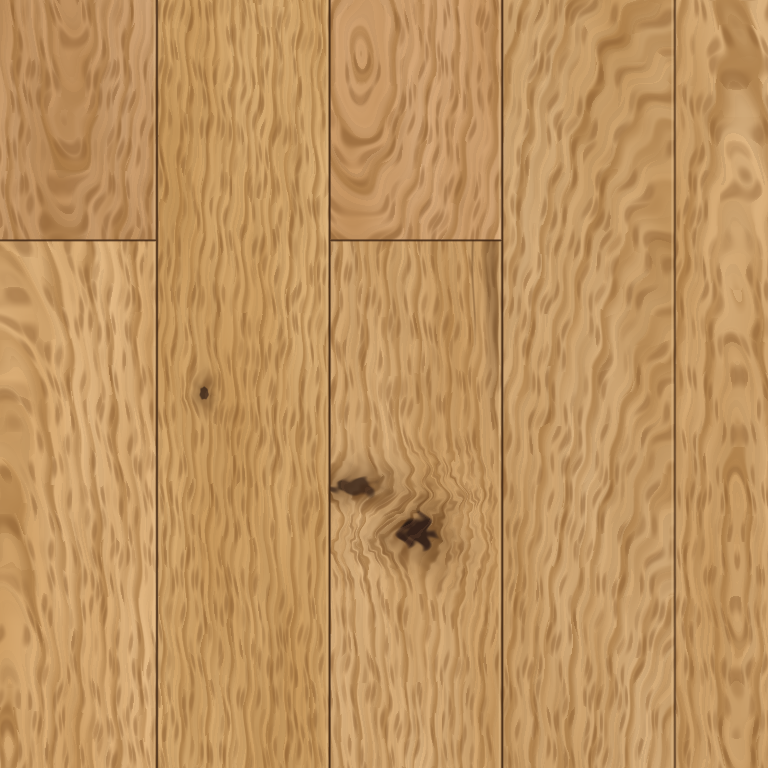
Write a Shadertoy shader that draws this texture.

```glsl
float hash(vec2 p) {
    return fract(sin(dot(p, vec2(127.1, 311.7))) * 43758.55);
}

// Cellular noise: x = distance to the nearest point, y = value of its cell
vec2 cellular(vec2 p) {
    vec2 base = floor(p), nearest = vec2(9.0, 0.0);
    for (int j = -1; j <= 1; j++)
    for (int i = -1; i <= 1; i++) {
        vec2 cell = base + vec2(i, j);
        vec2 point = cell + 0.15 + 0.7 * vec2(hash(cell), hash(cell + 57.3));
        float d = length(p - point);
        if (d < nearest.x) nearest = vec2(d, hash(cell + 19.7));
    }
    return nearest;
}

// Slow drift made of layered sines
float drift(vec2 p, float seed) {
    return 0.5 * sin(p.y * 7.0 + p.x * 11.0 + seed * 2.3)
         + 0.3 * sin(p.y * 17.0 - p.x * 29.0 + seed * 4.1)
         + 0.2 * sin(p.y * 41.0 + p.x * 53.0 + seed * 1.7);
}

float stroke(float d, float halfWidth, float px) {
    return 1.0 - smoothstep(halfWidth - px, halfWidth + px, abs(d));
}

// Growth rings of each board: centre x, centre y, flattening, rings per unit
const vec4 boardRings[7] = vec4[7](
    vec4(0.01, -0.02, 0.13, 62.0),
    vec4(0.75, 0.40, 0.10, 92.0),
    vec4(0.20, 0.20, 0.08, 78.0),
    vec4(0.89, -0.03, 0.21, 66.0),
    vec4(0.96, 0.28, 0.09, 60.0),
    vec4(0.09, 1.12, 0.14, 72.0),
    vec4(0.47, 0.93, 0.33, 62.0));

// Knots: centre and radii
const vec4 knots[3] = vec4[3](
    vec4(0.544, 0.307, 0.023, 0.021),
    vec4(0.462, 0.366, 0.031, 0.012),
    vec4(0.266, 0.488, 0.006, 0.009));

void mainImage(out vec4 fragColor, in vec2 fragCoord) {
    vec2 p = fragCoord / iResolution.xy;
    float px = 1.0 / iResolution.y;

    // Board layout: equal columns, two of them cut across
    float u = (p.x - 0.2044) / 0.2248 + 1.0;
    float column = floor(u);
    float seam = (u - round(u)) * 0.2248;
    bool jointed = column == 0.0 || column == 2.0;
    int id = int(column);
    if (jointed && p.y > 0.687) id = 5 + id / 2;
    float seed = float(id) + 1.0;

    // Knots push the grain aside and stain the wood around them
    vec2 q = p;
    float halo = 0.0, core = 0.0;
    for (int i = 0; i < 3; i++) {
        vec4 k = knots[i];
        if (floor((k.x - 0.2044) / 0.2248 + 1.0) != float(id)) continue;
        vec2 d = (p - k.xy) / k.zw;
        float angle = atan(d.y, d.x);
        float e = length(d) * (1.0 + 0.12 * sin(angle * 3.0 + 1.0) + 0.07 * sin(angle * 7.0));
        e += 0.2 * sin(p.x * 260.0 + 2.0 * sin(p.y * 190.0));
        q.x -= (p.x - k.x) * 0.7 * exp(-0.11 * e * e);
        halo = max(halo, exp(-0.22 * e * e));
        core = max(core, (1.0 - smoothstep(0.65, 1.1, e)) * (i == 0 ? 1.0 : 0.7));
    }

    // Ring distance gives straight grain far from the centre, arches near it
    vec4 rings = boardRings[id];
    float r = length((q - rings.xy) * vec2(1.0, rings.z));
    r += 0.007 * drift(q, seed) + 0.002 * sin(q.y * 73.0 + q.x * 90.0 + seed);
    vec2 fleck = cellular(vec2(r * 155.0, p.y * 27.0) + seed * 13.0);
    float phase = (r + 0.003 * (fleck.y - 0.5)) * rings.w;
    float f = fract(phase);
    float line = smoothstep(0.15, 0.75, f) * (1.0 - smoothstep(0.8, 1.0, f));
    line *= 0.55 + 0.45 * sin(floor(phase) * 2.4 + p.y * 9.0 + seed);
    float pore = (1.0 - smoothstep(0.15, 0.55, fleck.x)) * smoothstep(0.35, 0.8, fleck.y);

    // Wood tones
    float blotch = 0.5 + 0.5 * drift(vec2(p.x * 1.6, p.y * 0.5), seed * 3.0);
    float fibre = cellular(vec2(r * 330.0, p.y * 9.0)).y - 0.5;
    vec3 color = mix(vec3(0.86, 0.70, 0.50), vec3(0.78, 0.60, 0.38), blotch);
    color *= 1.0 + 0.06 * fibre + 0.07 * (hash(vec2(seed, 4.0)) - 0.5);
    if (id > 4) color *= vec3(0.96, 0.93, 0.94);
    if (id == 1) color *= vec3(0.96, 0.95, 0.90);
    color = mix(color, vec3(0.62, 0.43, 0.22), 0.62 * line);
    color = mix(color, vec3(0.52, 0.34, 0.17), pore * (0.42 + 0.4 * halo));

    // Dark mineral streaks beside the cut end
    if (id == 2) {
        float wave = 0.002 * sin(p.y * 31.0);
        float streak = exp(-pow((p.x - 0.641 + wave) / 0.009, 2.0)) * smoothstep(0.38, 0.62, p.y);
        streak += stroke(p.x - 0.617 + wave, 0.0012, px) * smoothstep(0.53, 0.60, p.y);
        color = mix(color, vec3(0.42, 0.28, 0.15), min(streak, 1.0) * (0.45 + 0.3 * line));
    }

    // Knot stain and core
    color = mix(color, vec3(0.40, 0.26, 0.13), halo * (0.55 + 0.35 * line));
    color = mix(color, vec3(0.22, 0.14, 0.10) * (1.0 + 0.5 * fibre), core);

    // Bevel glints and dark gaps between boards
    color = mix(color, vec3(0.90, 0.76, 0.56), 0.5 * stroke(seam + 0.0035, 0.001, px));
    float gap = stroke(seam, 0.0013, px) * (column + step(0.0, -seam) > 3.5 ? 0.7 : 0.9);
    if (jointed) gap = max(gap, 0.85 * stroke(p.y - 0.687, 0.0012, px));
    color = mix(color, vec3(0.24, 0.14, 0.07), gap);

    fragColor = vec4(color, 1.0);
}
```
